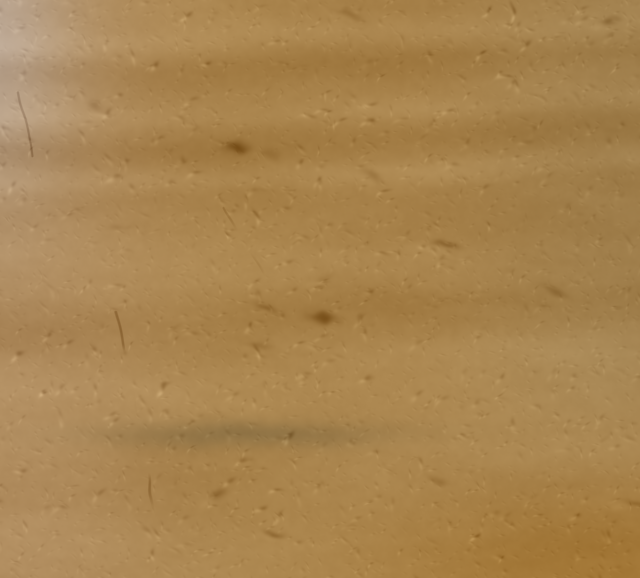
Reproduce this texture procedurally as a Shadertoy shader.

```glsl
vec2 hash2(vec2 p) {
    vec3 q = fract(vec3(p.xyx) * vec3(0.1031, 0.1030, 0.0973));
    q += dot(q, q.yzx + 33.33);
    return fract((q.xx + q.yz) * q.zy);
}

float noise(vec2 p) {
    vec2 i = floor(p), f = fract(p);
    f = f * f * (3.0 - 2.0 * f);
    float low = mix(hash2(i).x, hash2(i + vec2(1, 0)).x, f.x);
    float high = mix(hash2(i + vec2(0, 1)).x, hash2(i + 1.0).x, f.x);
    return mix(low, high, f.y);
}

float fbm(vec2 p) {
    float sum = 0.0, amp = 0.5;
    for (int i = 0; i < 4; i++) {
        sum += amp * noise(p);
        p = mat2(0.8, 0.6, -0.6, 0.8) * p * 2.03 + 7.1;
        amp *= 0.5;
    }
    return sum / 0.9375;
}

// Scattered dents: one flank lit, the other shaded
float dents(vec2 p, float density, float depth) {
    vec2 cell = floor(p);
    float sum = 0.0;
    for (int y = -1; y <= 1; y++)
    for (int x = -1; x <= 1; x++) {
        vec2 id = cell + vec2(x, y);
        vec2 pick = hash2(id + 17.0), shape = hash2(id + 91.0);
        if (pick.x > density) continue;
        vec2 d = p - id - hash2(id);
        float angle = (shape.x - 0.6) * 2.6;
        float c = cos(angle), s = sin(angle);
        vec2 q = mat2(c, -s, s, c) * d;
        q.y += 0.7 * q.x * q.x * (shape.y - 0.5);
        q /= vec2(mix(0.17, 0.38, shape.y), 0.13);
        float side = dot(d, vec2(-0.55, -0.83)) / 0.16;
        sum += (side - depth) * exp(-dot(q, q)) * mix(0.3, 1.0, pick.y);
    }
    return sum;
}

// Fine crack that wavers and fades along its length
float crack(vec2 p, vec2 a, vec2 b) {
    p.x += 0.008 * (noise(p * 28.0) - 0.5);
    vec2 d = b - a;
    float t = clamp(dot(p - a, d) / dot(d, d), 0.0, 1.0);
    float line = smoothstep(0.0035, 0.0005, length(p - a - d * t));
    return line * smoothstep(0.3, 0.65, noise(p * 19.0 + 4.0));
}

// Soft horizontal band
float band(float y, float center, float width) {
    float d = (y - center) / width;
    return exp(-d * d);
}

void mainImage(out vec4 fragColor, in vec2 fragCoord) {
    vec2 uv = fragCoord / iResolution.xy;
    vec2 p = fragCoord / iResolution.y;

    // Broad tint: rosy left, olive right, pale corner, amber foot
    vec3 color = mix(vec3(0.695, 0.555, 0.375), vec3(0.662, 0.515, 0.298), smoothstep(0.0, 0.42, uv.x));
    color = mix(color, vec3(0.635, 0.505, 0.305), smoothstep(0.6, 1.0, uv.x) * smoothstep(0.1, 0.4, uv.y));
    float amber = smoothstep(0.3, 0.95, uv.x) * smoothstep(0.22, 0.0, uv.y);
    color = mix(color, vec3(0.615, 0.435, 0.17), 0.8 * amber);
    vec2 corner = (uv - vec2(-0.02, 0.95)) / vec2(0.13, 0.3);
    color = mix(color, vec3(0.75, 0.68, 0.62), 0.85 * exp(-dot(corner, corner)));

    // Wavy bands, climbing slightly to the right
    float y = p.y - 0.04 * (p.x - 0.5) + 0.035 * (fbm(p * vec2(2.2, 4.0)) - 0.5);
    float shade = band(y, 0.89, 0.030) + 1.3 * band(y, 0.755, 0.035)
        + 0.7 * band(y, 0.655, 0.03) + band(y, 0.455, 0.04)
        - 0.8 * band(y, 0.81, 0.022) - 0.7 * band(y, 0.70, 0.018)
        - 0.8 * band(y, 0.94, 0.025) - 0.5 * band(y, 0.37, 0.04);
    shade *= mix(0.5, 1.0, noise(p * vec2(4.0, 3.0) + 2.0));
    shade += 1.8 * (fbm(p * vec2(3.0, 13.0) + 5.0) - 0.5);
    color -= shade * vec3(0.036, 0.041, 0.045);

    // Grey smear across the lower part
    float smear = band(p.y + 0.02 * (fbm(p * 9.0) - 0.5), 0.248, 0.022) * band(p.x, 0.42, 0.24);
    color = mix(color, vec3(0.50, 0.41, 0.25), 0.6 * smear);

    // Embossed grain at three sizes, gathered in clusters
    vec2 warped = p + 0.007 * vec2(noise(p * 50.0), noise(p * 50.0 + 30.0));
    float cluster = smoothstep(0.25, 0.7, fbm(p * 7.0 + 11.0));
    float relief = 0.065 * dents(warped * 62.0, 0.6, 0.05);
    relief += 0.12 * mix(0.35, 1.0, cluster) * dents(warped * 36.0 + 40.0, 0.4, 0.15);
    relief += 0.13 * dents(warped * vec2(13.0, 20.0) + 8.0, 0.07, 0.65);
    relief += 0.025 * (fbm(p * 75.0) - 0.5);

    // Two deep pits and the cracks
    vec2 upper = (warped - vec2(0.412, 0.748)) / vec2(0.020, 0.010);
    vec2 lower = (warped - vec2(0.562, 0.454)) / vec2(0.022, 0.009);
    lower.y += 0.4 * lower.x;
    relief -= 0.17 * (exp(-dot(upper, upper)) + exp(-dot(lower, lower)));
    float cracks = crack(p, vec2(0.03, 0.84), vec2(0.057, 0.73))
        + crack(p, vec2(0.20, 0.46), vec2(0.29, 0.0))
        + 0.6 * crack(p, vec2(0.39, 0.64), vec2(0.47, 0.50));
    relief -= 0.11 * cracks;

    color += clamp(relief, -0.25, 0.16) * vec3(0.95, 1.0, 0.95);
    fragColor = vec4(clamp(color, 0.0, 1.0), 1.0);
}
```
